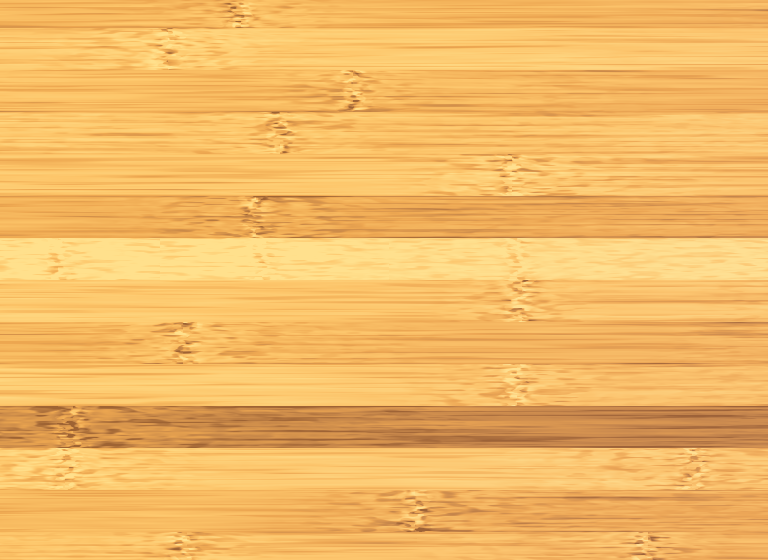
This texture is drawn by a Shadertoy shader. Its source:

```glsl
float hash(vec2 p) {
    vec3 q = fract(p.xyx * vec3(0.1031, 0.1030, 0.0973));
    q += dot(q, q.yzx + 33.33);
    return fract((q.x + q.y) * q.z);
}

float noise(vec2 p) {
    vec2 i = floor(p), f = fract(p);
    f = f * f * (3.0 - 2.0 * f);
    return mix(mix(hash(i), hash(i + vec2(1, 0)), f.x),
               mix(hash(i + vec2(0, 1)), hash(i + vec2(1, 1)), f.x), f.y);
}

// Noise whose rows are shifted independently, like separate fibres
float streak(vec2 p) {
    float i = floor(p.y), f = fract(p.y);
    float lower = noise(vec2(p.x + 57.0 * hash(vec2(i, 2.0)), i));
    float upper = noise(vec2(p.x + 57.0 * hash(vec2(i + 1.0, 2.0)), i + 1.0));
    return mix(lower, upper, f * f * (3.0 - 2.0 * f));
}

// Tone of each strip from the top, 0 = brown, 1 = pale yellow
const float stripTone[14] = float[14](0.60, 0.74, 0.59, 0.72, 0.73, 0.50, 0.95,
                                      0.69, 0.56, 0.72, 0.25, 0.72, 0.54, 0.63);

// Positions of the growth nodes along each strip, 9 = absent
const vec2 stripNodes[14] = vec2[14](
    vec2(0.43, 9), vec2(0.30, 9), vec2(0.63, 9), vec2(0.50, 9), vec2(0.914, 9),
    vec2(0.457, 9), vec2(0.468, 0.923), vec2(0.932, 9), vec2(0.327, 9), vec2(0.923, 9),
    vec2(0.13, 9), vec2(0.116, 1.236), vec2(0.741, 9), vec2(0.334, 1.157));

vec3 bambooColor(float tone) {
    vec3 c = mix(vec3(0.62, 0.39, 0.20), vec3(0.78, 0.53, 0.28), clamp(tone / 0.2, 0.0, 1.0));
    c = mix(c, vec3(0.93, 0.655, 0.315), clamp((tone - 0.2) / 0.25, 0.0, 1.0));
    c = mix(c, vec3(0.99, 0.77, 0.41), clamp((tone - 0.45) / 0.25, 0.0, 1.0));
    return mix(c, vec3(1.0, 0.88, 0.55), clamp((tone - 0.7) / 0.3, 0.0, 1.0));
}

void mainImage(out vec4 fragColor, in vec2 fragCoord) {
    vec2 p = fragCoord / iResolution.y;
    float across = (1.0 - p.y) * 13.333 + 0.333;
    int row = int(clamp(floor(across), 0.0, 13.0));
    float v = fract(across);
    float seed = float(row) * 37.0;
    float pale = row == 6 ? 1.0 : 0.0;

    // Signed distance along the strip to its nearest node
    vec2 d = p.x - stripNodes[row];
    float along = abs(d.x) < abs(d.y) ? d.x : d.y;
    if (row == 6 && abs(p.x - 0.104) < abs(along)) along = p.x - 0.104;
    float spread = 0.10 + 0.09 * hash(vec2(seed, 3.0));
    float near = exp(-along * along / (spread * spread));

    // Dense long fibres with crisp dark lines, fading near the nodes
    float y = v + seed + 0.02 * (noise(vec2(p.x * 3.0, seed)) - 0.5);
    float fibre = streak(vec2(p.x * 1.5, y * 9.0)) * 0.25
                + streak(vec2(p.x * 3.0, y * 21.3)) * 0.45
                + streak(vec2(p.x * 12.0, y * 26.7)) * 0.3 - 0.5;
    float thinLine = smoothstep(0.60, 0.88, streak(vec2(p.x * 2.5, y * 22.6 + 40.0)))
                   + smoothstep(0.64, 0.90, streak(vec2(p.x * 5.0, y * 25.9 + 90.0)));
    float calm = (1.0 - 0.8 * pale) * (1.0 - 0.6 * near);
    float tone = stripTone[row] + calm * (0.30 * fibre - 0.18 * thinLine + 0.045);

    // Short fine flecks, bent into arches beside the nodes
    float arch = sign(along) * 0.16 * (v - 0.5) * (v - 0.5);
    float bend = along * 6.0 * (v - 0.5);
    float fleck = streak(vec2((p.x + arch) * 32.0, y * 21.3 + bend));
    float fineFleck = streak(vec2((p.x + arch) * 60.0 + 9.0, y * 25.7 + bend));
    float flecked = max(near * (1.0 - 0.45 * pale), 0.5 * pale)
                  + 0.3 * smoothstep(0.45, 0.8, noise(vec2(p.x * 2.0, seed + 8.0)));
    tone += flecked * (0.22 * (fineFleck - 0.5) - 0.32 * smoothstep(0.52, 0.85, fleck) + 0.08);

    // Jagged node band with fine dark dashes and bright fibre ends
    float jag = along + 0.014 * (noise(vec2(seed, y * 4.0)) - 0.5)
              + 0.008 * (noise(vec2(seed + 4.0, y * 13.0)) - 0.5);
    float node = exp(-pow(jag / 0.024, 2.0)) * (1.0 - 0.4 * pale);
    float dash = streak(vec2(jag * 85.0 + seed, y * 19.0));
    float glint = streak(vec2(jag * 75.0 + 20.0, y * 17.0 + 5.0));
    tone += node * (0.38 * smoothstep(0.5, 0.8, glint) - 0.46 * smoothstep(0.5, 0.8, dash));

    // Broad shading, with a brighter left side
    tone += 0.09 * (noise(vec2(p.x * 2.2 + seed, seed)) - 0.5) + 0.05 * (0.6 - p.x);

    // Soft glue seams of uneven strength
    float edge = min(v, 1.0 - v);
    float joint = floor(across + 0.5);
    float pixel = 13.333 / iResolution.y;
    float seam = 1.0 - smoothstep(0.0, 0.035 + pixel, edge);
    float strength = mix(0.04, 0.26, hash(vec2(joint * 7.0, 11.0)))
                   * (0.3 + 1.1 * noise(vec2(p.x * 6.0, joint * 5.0)));
    tone -= seam * strength;

    vec3 color = bambooColor(tone);
    // Pinkish cast toward the lower right
    color += vec3(-0.005, -0.005, 0.025) * smoothstep(0.6, 1.8, p.x + 0.6 * (1.0 - p.y));
    fragColor = vec4(clamp(color, 0.0, 1.0), 1.0);
}
```
